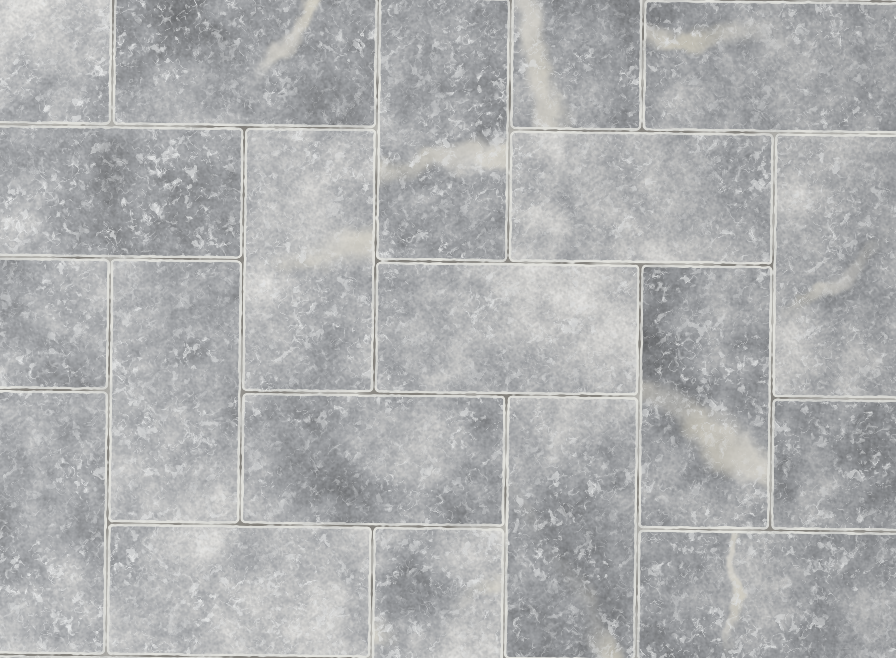
Reproduce this texture procedurally as a WebGL 1 fragment shader.

```glsl
precision highp float;
// Tumbled grey marble pavers, two-by-one, laid in a stepped herringbone bond.

uniform vec2 u_resolution;

#define CELLS_ACROSS 6.76
#define LAYOUT_SHIFT vec2(0.146, 0.0625)
#define TILT 0.011
#define GAP 0.009
#define LIP 0.015
#define CORNER 0.035
#define BASE_TONE 0.672
#define TILE_VARIATION 0.14
#define CLOUD_CONTRAST 0.34
#define VEIN_SHARE 0.5
#define VEIN_COLOR vec3(0.87, 0.86, 0.835)
#define GAP_COLOR vec3(0.50, 0.49, 0.47)

float hash(vec2 p) {
  return fract(sin(dot(p, vec2(127.1, 311.7))) * 43758.5453);
}

float noise(vec2 p) {
  vec2 i = floor(p), f = fract(p);
  f = f * f * (3.0 - 2.0 * f);
  return mix(mix(hash(i), hash(i + vec2(1.0, 0.0)), f.x),
             mix(hash(i + vec2(0.0, 1.0)), hash(i + 1.0), f.x), f.y);
}

float fbm(vec2 p) {
  float sum = 0.0, amp = 0.5;
  for (int i = 0; i < 5; i++) {
    sum += amp * noise(p);
    p = mat2(1.6, 1.2, -1.2, 1.6) * p + 3.7;
    amp *= 0.5;
  }
  return sum / 0.97;
}

// Thin bright lines where the noise crosses its middle value.
float hairline(vec2 p, float width) {
  return 1.0 - smoothstep(0.0, width, abs(noise(p) - 0.5));
}

float roundedBox(vec2 p, vec2 halfSize, float radius) {
  vec2 q = abs(p) - halfSize + radius;
  return length(max(q, 0.0)) + min(max(q.x, q.y), 0.0) - radius;
}

// Top left cell of the paver in xy, its size in zw.
vec4 herringbone(vec2 p) {
  vec2 cell = floor(p);
  float k = mod(cell.x + cell.y - 1.0, 4.0);
  if (k < 1.5) return vec4(cell - vec2(step(0.5, k), 0.0), 2.0, 1.0);
  return vec4(cell - vec2(0.0, step(2.5, k)), 1.0, 2.0);
}

vec3 marble(vec2 local, vec2 id) {
  float seed = hash(id + 5.3);
  vec2 s = mat2(0.8, 0.6, -0.6, 0.8) * local + 19.0 * vec2(seed, hash(id + 9.1));
  float cloud = fbm(s * 1.5);
  float mottle = fbm(s * 7.0 + 11.0);

  // Cloudy body, slightly blue where dark and warm where pale.
  float tone = BASE_TONE + (seed - 0.5) * TILE_VARIATION
             + (cloud - 0.5) * CLOUD_CONTRAST + (mottle - 0.5) * 0.2;
  tone += (noise(s * 42.0) - 0.5) * 0.07 + (noise(s.yx * 71.0 + 5.0) - 0.5) * 0.07;
  vec3 color = tone * mix(vec3(0.985, 1.0, 1.02), vec3(1.003, 1.0, 0.99),
                          smoothstep(0.58, 0.85, tone));

  // One wavering cream vein on some pavers.
  float angle = 3.1416 * hash(id + 2.7);
  float across = dot(local, vec2(cos(angle), sin(angle)))
               + (hash(id + 6.2) - 0.5) * 0.8 + (fbm(s * 2.3 + 4.0) - 0.5) * 0.4;
  float width = mix(0.06, 0.2, hash(id + 8.8));
  float vein = 1.0 - smoothstep(width * 0.2, width, abs(across));
  vein *= smoothstep(0.3, 0.65, noise(s * 1.6 + 7.0)) * step(hash(id + 1.4), VEIN_SHARE);
  vec3 veinColor = VEIN_COLOR - vec3(0.03, 0.04, 0.08) * noise(s * 3.0 + 21.0);
  color = mix(color, veinColor + (mottle - 0.5) * 0.1, vein * 0.75);

  // Tumbling wear: ragged pale flecks and short fine scratches, in patches.
  vec2 bent = s + 0.07 * vec2(fbm(s * 16.0), fbm(s * 16.0 + 31.0));
  float patches = smoothstep(0.3, 0.65, fbm(s * 3.5 + 43.0));
  float flecks = smoothstep(0.58, 0.74, fbm(bent * 20.0 + 15.0));
  float scratches = hairline(bent * 17.0, 0.07) * smoothstep(0.45, 0.75, noise(s * 21.0 + 3.0));
  scratches += hairline(bent * 29.0 + 8.0, 0.1) * smoothstep(0.5, 0.8, noise(s * 25.0));
  float wear = min(scratches * 0.55 + flecks * 0.7, 1.0) * mix(0.45, 0.95, patches);
  return mix(color, vec3(0.875, 0.88, 0.88), wear);
}

void main() {
  // Layout runs downwards from the upper left, turned a little.
  vec2 p = vec2(gl_FragCoord.x, u_resolution.y - gl_FragCoord.y) / u_resolution.x * CELLS_ACROSS;
  float px = CELLS_ACROSS / u_resolution.x;
  p += TILT * vec2(p.y, -p.x) + LAYOUT_SHIFT;

  vec4 paver = herringbone(p);
  vec2 local = p - paver.xy - 0.5 * paver.zw;
  float chip = (noise(p * 12.0) - 0.5) * 0.006 + (noise(p * 37.0) - 0.5) * 0.006;
  float edge = roundedBox(local, 0.5 * paver.zw - GAP, CORNER) + chip;

  // Stone, then a chalky band along the edges.
  vec3 color = marble(local, paver.xy);
  color += 0.03 * (1.0 - 2.0 * p.x / CELLS_ACROSS);
  float lip = smoothstep(-LIP - 0.5 * px, -LIP + 0.5 * px, edge);
  color = mix(color, vec3(0.89, 0.89, 0.87), lip * mix(0.65, 1.0, noise(p * 8.0 + 5.0)));

  // Narrow dark joint, in places filled with pale dust.
  float joint = smoothstep(-0.5 * px, 0.5 * px, edge - 0.003);
  float dust = smoothstep(0.3, 0.7, noise(p * 4.0 + 17.0));
  color = mix(color, GAP_COLOR, joint * mix(0.95, 0.45, dust));

  gl_FragColor = vec4(clamp(color, 0.0, 1.0), 1.0);
}
```
